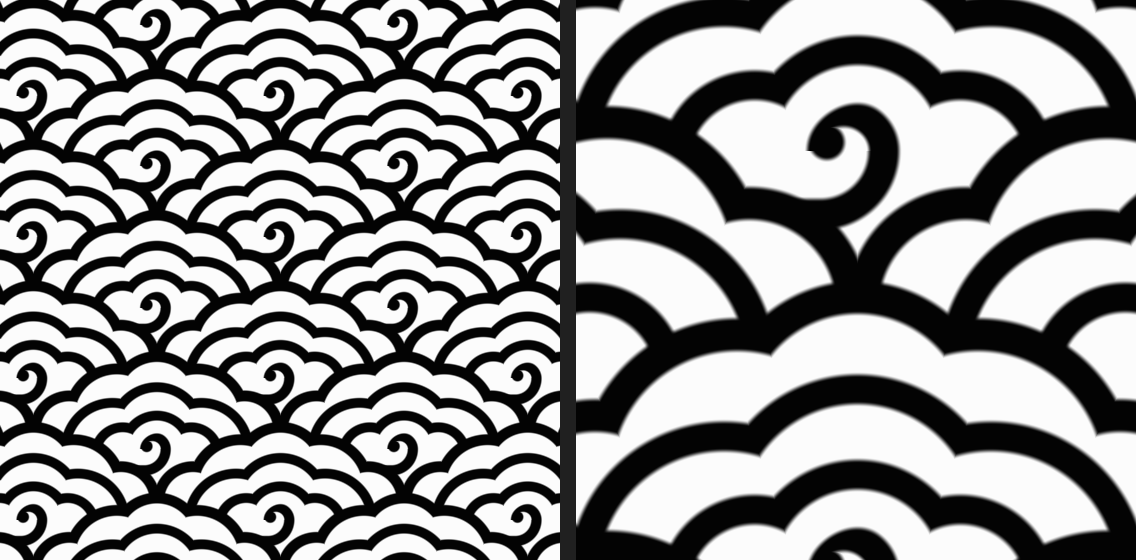
Left: the whole. Right: its middle third, enlarged.
This pattern is drawn by a WebGL 1 fragment shader. Its source:

```glsl
precision highp float;

uniform vec2 u_resolution;

// Round-topped pillar that runs on downwards without end
float arch(vec2 p, float x, float top, float r) {
  return length(vec2(p.x - x, max(p.y - top + r, 0.0))) - r;
}

// Cloud border: a crown and two lower lobes on each side
float cloudEdge(vec2 p) {
  p.x = abs(p.x);
  float lobes = min(arch(p, 55.0, -17.0, 65.0), arch(p, 120.0, -54.0, 47.0));
  return min(arch(p, 0.0, 0.0, 58.0), lobes);
}

// The two scalloped bands nested inside the cloud
float innerBands(vec2 p) {
  p.x = abs(p.x);
  float upper = min(arch(p, 0.0, -42.0, 60.5), arch(p, 61.0, -63.5, 64.5));
  float lower = min(arch(p, 0.0, -81.0, 45.0), arch(p, 47.0, -97.0, 37.0));
  return min(abs(upper), abs(lower)) - 6.7;
}

// Curl: round eye, tapering upper arc, wider lower sweep to the left
float curl(vec2 p) {
  float eye = length(p - vec2(-14.0, -123.0)) - 8.0;
  vec2 q = p - vec2(-4.0, -127.0);
  float stroke;
  if (q.y > 0.0) {
    stroke = abs(length(q) - 16.0) - mix(3.0, 7.0, smoothstep(-16.0, 14.0, q.x));
  } else {
    stroke = abs(length(vec2(max(q.x + 13.0, 0.0), q.y)) - 29.0) - 7.0;
  }
  return min(eye, stroke);
}

void main() {
  // 768 design units span the canvas
  float unitsPerPixel = 768.0 / u_resolution.y;
  vec2 p = gl_FragCoord.xy * unitsPerPixel - vec2(384.7, 376.0);
  float soft = max(1.4, 0.75 * unitsPerPixel);

  // Overlapping staggered rows, painted from back to front
  float ink = 1.0;
  float baseRow = floor((p.y - 9.0) / 97.0);
  for (int i = 0; i < 3; i++) {
    float row = baseRow + 3.0 - float(i);
    float stagger = 169.5 * mod(row, 2.0);
    vec2 cell = vec2(mod(p.x + stagger + 169.5, 339.0) - 169.5, p.y - row * 97.0);

    float edge = cloudEdge(cell);
    float line = min(abs(edge) - 7.4, min(innerBands(cell), curl(cell)));
    float body = 1.0 - smoothstep(-soft, soft, edge - 7.4);
    float lineInk = 1.0 - smoothstep(-soft, soft, line);
    // Solid ink at the rim keeps the blend with the row behind clean
    if (edge > 0.0) lineInk = 1.0;
    ink = mix(ink, lineInk, body);
  }

  gl_FragColor = vec4(vec3(mix(0.99, 0.01, ink)), 1.0);
}
```
